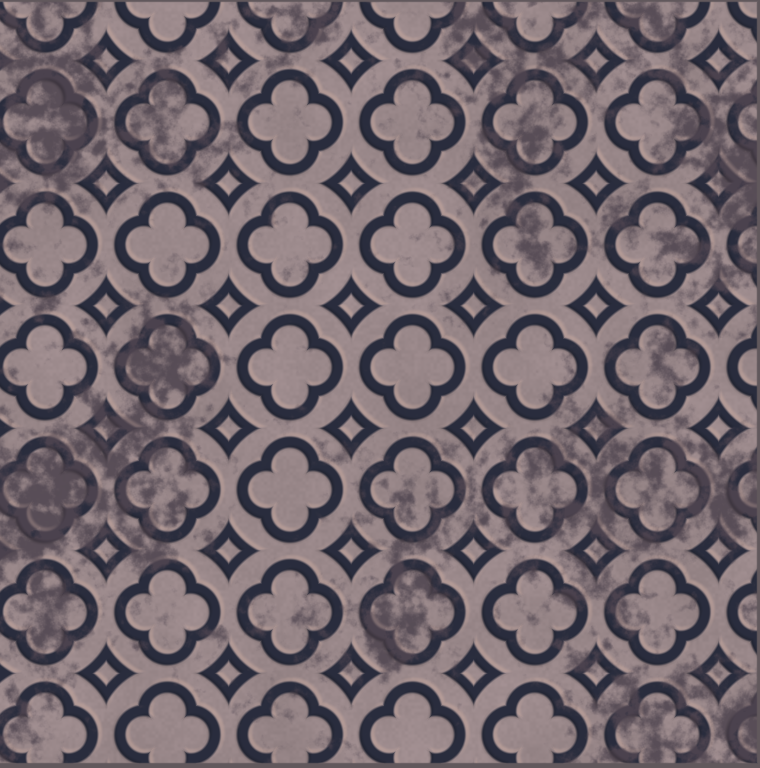
A WebGL 2 fragment shader for this pattern:

```glsl
#version 300 es
precision highp float;
// Weathered mauve tiles with engraved quatrefoils and four-pointed stars.
uniform vec2 u_resolution;
out vec4 fragColor;

const float ROWS = 6.27;                      // repeats over the canvas height
const vec2 FIRST_CENTER = vec2(0.367, 0.273); // in cells, from the lower left
const vec2 LIGHT_DIR = vec2(-0.75, -0.66);

const vec3 STONE = vec3(0.605, 0.535, 0.543);
const vec3 STAIN = vec3(0.300, 0.262, 0.305);
const vec3 INK = vec3(0.160, 0.173, 0.238);
const vec3 WORN_INK = vec3(0.295, 0.258, 0.305);
const vec3 GLINT = vec3(0.78, 0.66, 0.62);
const vec3 BORDER = vec3(0.38, 0.345, 0.36);

float hash(vec2 p) {
  vec3 q = fract(p.xyx * vec3(0.1031, 0.1030, 0.0973));
  q += dot(q, q.yzx + 33.33);
  return fract((q.x + q.y) * q.z);
}

float noise(vec2 p) {
  vec2 i = floor(p), f = fract(p);
  f = f * f * (3.0 - 2.0 * f);
  return mix(mix(hash(i), hash(i + vec2(1, 0)), f.x),
             mix(hash(i + vec2(0, 1)), hash(i + vec2(1, 1)), f.x), f.y);
}

float fbm(vec2 p) {
  float sum = 0.0, amp = 0.533;
  for (int i = 0; i < 4; i++) {
    sum += amp * noise(p);
    p = mat2(1.6, 1.2, -1.2, 1.6) * p + 17.3;
    amp *= 0.5;
  }
  return sum;
}

// Distance to a quatrefoil: four round lobes joined by a central square.
float quatrefoil(vec2 p, float offset, float radius) {
  vec2 q = abs(p);
  q = vec2(max(q.x, q.y), min(q.x, q.y));
  return min(length(q - vec2(offset, 0.0)) - radius, q.x - 0.145);
}

// Distance to a band that starts at zero and has the given width.
float band(float d, float width) {
  return abs(d - 0.5 * width) - 0.5 * width;
}

// Signed distance to the grooves, negative inside; the stars lie at cell corners.
float grooves(vec2 cell) {
  vec2 p = fract(cell + 0.5) - 0.5;
  float foil = band(quatrefoil(p, 0.19, 0.152), 0.091);
  float star = band(length(p) - 0.56, 0.08);
  return min(foil, star);
}

// Surface height near a groove wall.
float bevel(vec2 cell) {
  return smoothstep(-0.015, 0.03, grooves(cell));
}

// Amount of blotchy, speckled wear, varied for each quatrefoil.
float wearAmount(vec2 uv, vec2 cell) {
  vec2 id = floor(cell + 0.5);
  float inside = 1.0 - smoothstep(-0.02, 0.06, quatrefoil(cell - id, 0.19, 0.152));
  float patches = fbm(uv * 6.5 + 4.7) + 0.2 * inside * (hash(id + 9.0) - 0.5);
  float specks = fbm(uv * 62.0) - 0.5;
  return smoothstep(0.44, 0.86, patches + 0.85 * specks);
}

// Coverage of the thin frame along the top, right and bottom.
float frame(vec2 uv, vec2 size, float px) {
  float d = min(uv.y - 0.0065, min(size.y - uv.y - 0.0025, size.x - uv.x - 0.004));
  return 1.0 - smoothstep(-px, px, d);
}

void main() {
  vec2 size = u_resolution / u_resolution.y;
  vec2 uv = gl_FragCoord.xy / u_resolution.y;
  vec2 cell = uv * ROWS - FIRST_CENTER;
  float px = 1.0 / u_resolution.y;
  float soft = max(0.013, 0.8 * px * ROWS);

  // Stone face with mottling, fine grain and stains
  float wear = wearAmount(uv, cell);
  float mottle = 0.91 + 0.13 * fbm(uv * 11.0) + 0.05 * noise(uv * 240.0);
  vec3 color = mix(STONE * mottle, STAIN, 0.85 * wear);

  // Ink-filled grooves, faded where worn
  float ink = 1.0 - smoothstep(-soft, soft, grooves(cell));
  float fade = clamp(1.2 * wear + 0.1 * (fbm(uv * 90.0) - 0.5), 0.0, 1.0);
  color = mix(color, mix(INK, WORN_INK, fade), ink);

  // Lit and shaded groove walls
  float relief = bevel(cell) - bevel(cell + LIGHT_DIR * 0.028);
  float lit = max(relief, 0.0) * (1.0 - 0.8 * ink) * (1.0 - 0.4 * wear);
  color = mix(color, GLINT, 0.65 * lit);
  color *= 1.0 - 0.22 * max(-relief, 0.0);

  color = mix(color, BORDER, frame(uv, size, px));
  fragColor = vec4(color, 1.0);
}
```
